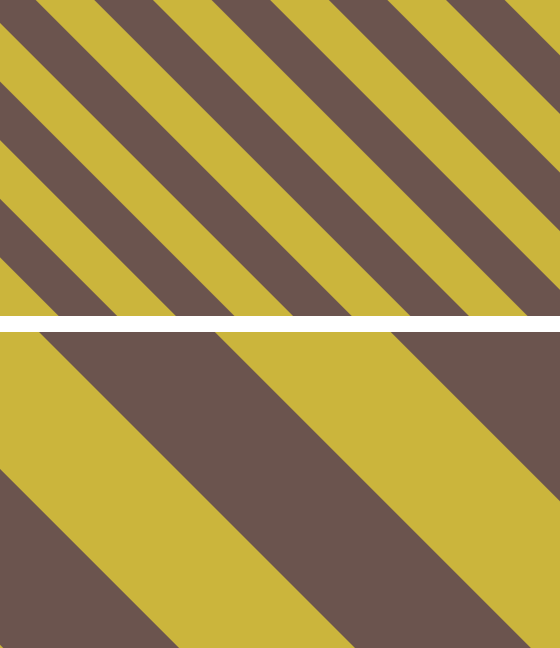
Top: the whole. Bottom: its middle third, enlarged.
A Shadertoy shader for this pattern:

```glsl
// Flat diagonal stripes in two alternating colours, falling to the right at 45 degrees.
// Each stripe is a signed distance to a repeated band, measured across the slope
// in units of canvas height and smoothed over about one pixel.

#define STRIPE_COLOR vec3(0.796, 0.708, 0.237)
#define GROUND_COLOR vec3(0.421, 0.329, 0.307)
#define PERIOD 0.371          // stripe spacing along the horizontal
#define STRIPE_SHARE 0.5      // part of each period that is striped
#define SLOPE_DIR vec2(1.0, 1.0)
#define EDGE_SOFTNESS 0.7     // half width of the edge, in pixels

// Signed distance to the nearest stripe, negative inside it.
float stripeDistance(vec2 p) {
    float phase = dot(p, SLOPE_DIR) / PERIOD;
    float fromCenter = abs(fract(phase - 0.5 * STRIPE_SHARE + 0.5) - 0.5);
    return (fromCenter - 0.5 * STRIPE_SHARE) * PERIOD / length(SLOPE_DIR);
}

void mainImage(out vec4 fragColor, in vec2 fragCoord) {
    vec2 p = fragCoord / iResolution.y;
    float edge = EDGE_SOFTNESS / iResolution.y;

    // Stripe coverage of this pixel
    float coverage = 1.0 - smoothstep(-edge, edge, stripeDistance(p));
    fragColor = vec4(mix(GROUND_COLOR, STRIPE_COLOR, coverage), 1.0);
}
```
